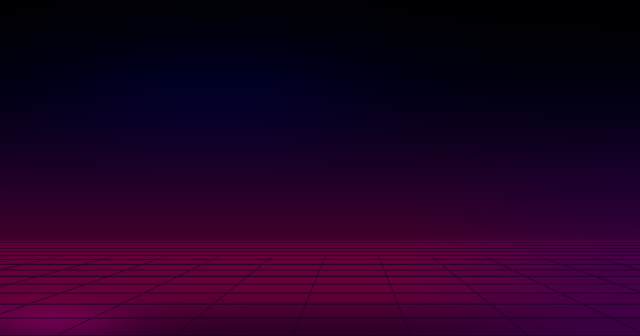
A WebGL 2 fragment shader for this background:

```glsl
#version 300 es
precision highp float;

uniform vec2 u_resolution;
out vec4 fragColor;

const float FLOOR_EDGE = 0.281;
const vec2 VANISHING_POINT = vec2(1.047, 0.430);
const float ROW_STEP = 0.3256;
const float COLUMN_STEP = 0.82;

// Soft elliptical falloff around a centre
float glow(vec2 p, vec2 centre, vec2 radius) {
    vec2 q = (p - centre) / radius;
    return exp(-dot(q, q));
}

// Distance to the nearest whole number
float repeatDistance(float value) {
    return abs(fract(value + 0.5) - 0.5);
}

float lineMask(float dist, float halfWidth, float pixel) {
    return 1.0 - smoothstep(halfWidth - 0.5 * pixel, halfWidth + 0.7 * pixel, dist);
}

// Night gradient with a blue haze and a warm horizon
vec3 skyColor(vec2 uv) {
    float warmth = pow(clamp((0.78 - uv.y) / 0.5, 0.0, 1.0), 1.5);
    float depth = smoothstep(1.0, 0.3, uv.y);
    float haze = glow(uv, vec2(0.33, 0.73), vec2(0.27, 0.19));
    float rightSide = smoothstep(0.6, 1.0, uv.x);
    vec3 color = vec3(0.25 * warmth, 0.0, 0.012 + 0.155 * depth);
    color += vec3(0.0, 0.0, 0.085) * haze;
    color += vec3(-0.04, 0.0, 0.05) * rightSide * warmth;
    return color;
}

// Magenta ground, darker in front and purple on the right
vec3 floorColor(vec2 uv) {
    vec3 front = vec3(0.17, 0.0, 0.15);
    vec3 back = vec3(0.39, 0.0, 0.22);
    vec3 color = mix(front, back, smoothstep(-0.01, 0.16, uv.y));
    float rightSide = smoothstep(0.55, 1.0, uv.x);
    color = mix(color, vec3(0.24, 0.0, 0.29), 0.75 * rightSide);
    color += vec3(0.20, 0.0, 0.13) * glow(uv, vec2(0.08, 0.04), vec2(0.13, 0.06));
    return color;
}

// Perspective grid: rows are even in 1/depth, columns meet at one point
float gridMask(vec2 p, float pixel) {
    float drop = max(VANISHING_POINT.y - p.y, 0.01);
    float row = 1.0 / (drop * ROW_STEP) - 0.16;
    float rowDistance = repeatDistance(row) * drop * drop * ROW_STEP;

    float slope = (p.x - VANISHING_POINT.x) / drop;
    float column = slope / COLUMN_STEP + 0.5;
    float columnDistance = repeatDistance(column) * COLUMN_STEP * drop
        / sqrt(1.0 + slope * slope);

    float rows = lineMask(rowDistance, 0.0014, pixel);
    float columns = lineMask(columnDistance, 0.0012, pixel);
    columns *= smoothstep(0.27, 0.20, p.y);
    return max(rows, 0.85 * columns);
}

void main() {
    vec2 uv = gl_FragCoord.xy / u_resolution;
    vec2 p = gl_FragCoord.xy / u_resolution.y;
    float pixel = 1.0 / u_resolution.y;

    // Ground with dark grid lines
    vec3 ground = floorColor(uv);
    vec3 lineColor = vec3(0.09, 0.0, 0.15);
    ground = mix(ground, lineColor, 0.75 * gridMask(p, pixel));

    // Join ground and sky, with a faint rim on the horizon
    float sky = smoothstep(-pixel, pixel, uv.y - FLOOR_EDGE);
    vec3 color = mix(ground, skyColor(uv), sky);
    float rim = exp(-abs(uv.y - FLOOR_EDGE) / 0.008);
    color += vec3(0.07, 0.0, 0.025) * rim;

    fragColor = vec4(color, 1.0);
}
```
